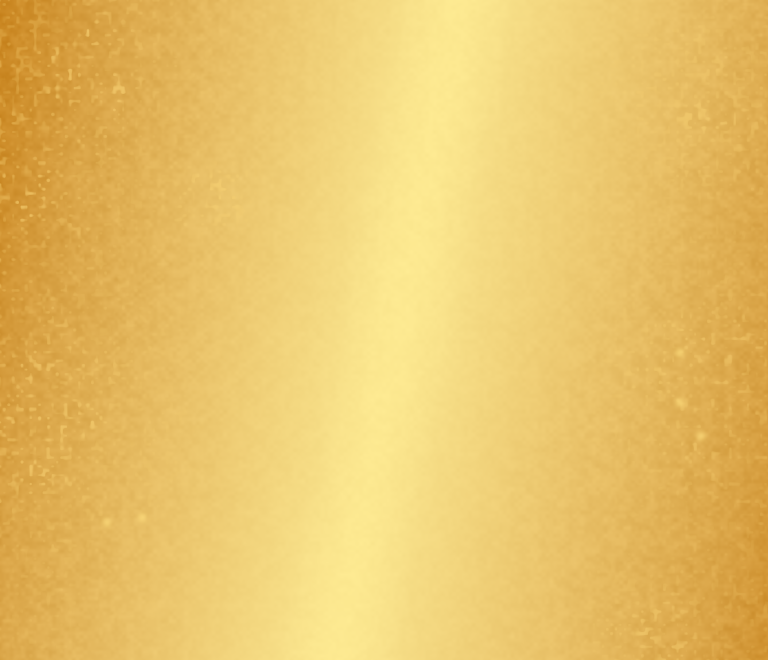
This texture is drawn by a Shadertoy shader. Its source:

```glsl
float hash(vec2 p) {
    return fract(sin(dot(p, vec2(127.1, 311.7))) * 43758.5453);
}

float noise(vec2 p) {
    vec2 i = floor(p), f = fract(p);
    f = f * f * (3.0 - 2.0 * f);
    return mix(mix(hash(i), hash(i + vec2(1, 0)), f.x),
               mix(hash(i + vec2(0, 1)), hash(i + vec2(1, 1)), f.x), f.y);
}

// Gold ramp, from the bright crest out to the dark edges
vec3 goldRamp(float d) {
    vec3 gold = mix(vec3(0.99, 0.912, 0.565), vec3(0.967, 0.873, 0.53), smoothstep(0.0, 0.085, d));
    gold = mix(gold, vec3(0.91, 0.75, 0.40), clamp((d - 0.06) / 0.22, 0.0, 1.0));
    gold = mix(gold, vec3(0.84, 0.62, 0.25), clamp((d - 0.28) / 0.21, 0.0, 1.0));
    return mix(gold, vec3(0.79, 0.52, 0.12), smoothstep(0.46, 0.62, d));
}

// Worn areas: centre and radius
const vec3 wornPatches[7] = vec3[7](
    vec3(0.11, 0.89, 0.10), vec3(0.02, 0.69, 0.09), vec3(0.07, 0.35, 0.13),
    vec3(0.90, 0.85, 0.10), vec3(0.91, 0.42, 0.11), vec3(0.86, 0.04, 0.07),
    vec3(0.28, 0.70, 0.05));

const vec2 glints[5] = vec2[5](
    vec2(0.139, 0.208), vec2(0.185, 0.216), vec2(0.885, 0.465),
    vec2(0.885, 0.390), vec2(0.913, 0.339));

void mainImage(out vec4 fragColor, in vec2 fragCoord) {
    vec2 uv = fragCoord / iResolution.xy;
    vec2 aspect = vec2(iResolution.x / iResolution.y, 1.0);
    vec2 p = uv * aspect;

    // Slanted sheen, slightly wider on the right
    float offset = uv.x - mix(0.437, 0.597, uv.y);
    float d = abs(offset) * (offset > 0.0 ? 0.96 : 1.0);
    d += 0.012 * (noise(p * 7.0) - 0.5);
    vec3 color = goldRamp(d);

    // Fine grain, stronger away from the crest
    float grain = noise(p * 170.0) + noise(p * 85.0 + 31.0) - 1.0;
    float wear = smoothstep(0.08, 0.5, d);
    color += grain * mix(0.012, 0.045, wear) * vec3(0.7, 0.9, 1.0);

    // Pale speckles gathered in worn areas
    float density = 0.25 * wear;
    for (int i = 0; i < 7; i++) {
        vec2 q = (uv - wornPatches[i].xy) * aspect / wornPatches[i].z;
        density += 0.6 * exp(-dot(q, q));
    }
    density *= 0.4 + 1.2 * noise(p * 22.0);
    float speckle = smoothstep(0.6, 0.95, noise(p * 150.0 + 57.0));
    color = mix(color, vec3(0.97, 0.82, 0.45), 0.65 * speckle * clamp(density, 0.0, 1.0));

    // Small soft glints
    for (int i = 0; i < 5; i++) {
        vec2 q = (uv - glints[i]) * aspect / 0.007;
        color = mix(color, vec3(0.99, 0.86, 0.48), 0.65 * exp(-dot(q, q)));
    }

    fragColor = vec4(clamp(color, 0.0, 1.0), 1.0);
}
```
